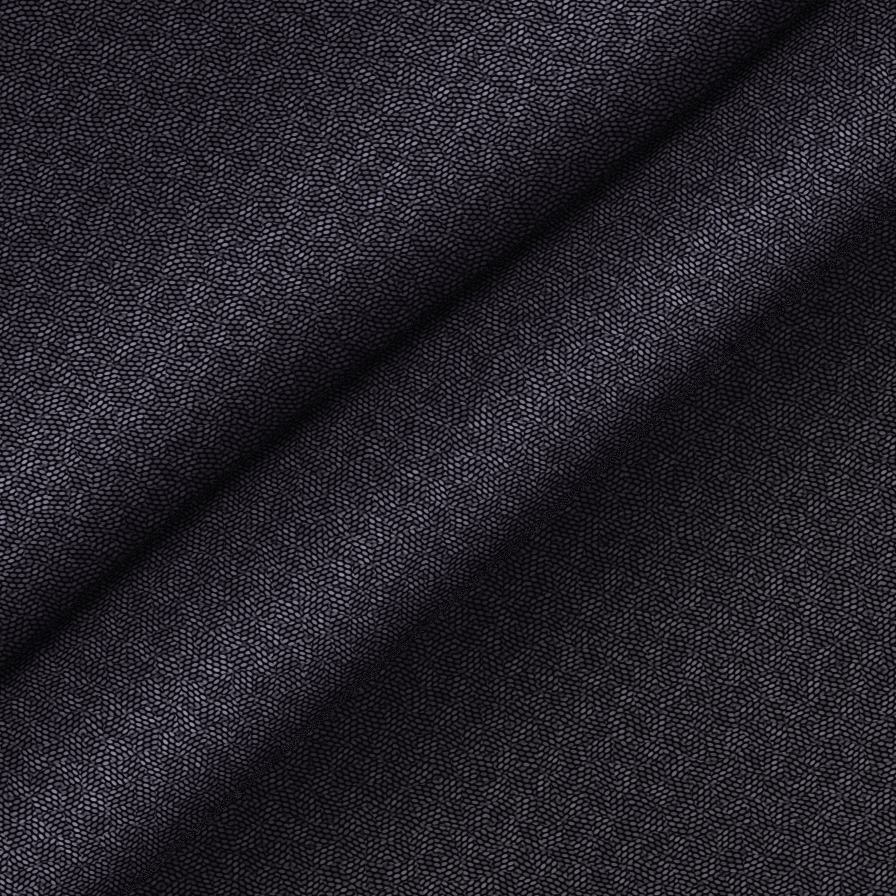
Write a Shadertoy shader that draws this texture.

```glsl
const vec3 GAP_COLOR = vec3(0.030, 0.022, 0.040);
const vec3 THREAD_COLOR = vec3(0.455, 0.450, 0.500);

float hash(vec2 p) {
    p = fract(p * vec2(0.1031, 0.1137));
    p += dot(p, p.yx + 33.33);
    return fract((p.x + p.y) * p.x * 7.31);
}

float bump(float x, float center, float width) {
    float d = (x - center) / width;
    return exp(-d * d);
}

mat2 rotation(float angle) {
    float c = cos(angle), s = sin(angle);
    return mat2(c, -s, s, c);
}

// Staggered lattice of patches with wavy borders
float motif(vec2 p, float period) {
    vec2 q = rotation(-0.20) * p * 6.2832 / period;
    q += 0.6 * sin(q.yx * 0.7 + vec2(0.0, 1.3));
    return sin(q.x + q.y * 0.6) * sin(q.y - q.x * 0.3);
}

// Staggered short threads with a zigzag twill step
float weave(vec2 p, float angle) {
    vec2 q = rotation(angle) * p;
    q.y += 0.0016 * sin(q.x * 105.0 + 1.5 * sin(q.y * 38.0));
    q *= vec2(112.0, 184.0);
    float row = floor(q.y);
    float zigzag = abs(mod(row, 10.0) - 5.0);
    q.x += zigzag * 0.40 + 0.15 * hash(vec2(row, 3.0));
    vec2 cell = vec2(floor(q.x), row);
    vec2 f = fract(q) - 0.5;
    float thread = 1.0 - smoothstep(0.22, 0.54, length(f * vec2(0.95, 1.10)));
    return thread * mix(0.74, 1.22, hash(cell));
}

// Two thread directions trade places between patches
float brocade(vec2 p, vec2 angles, float raised) {
    float face = smoothstep(-0.16, 0.16, raised);
    return mix(weave(p, angles.x), weave(p + 0.37, angles.y), face);
}

// Light across each part of the cloth
float upperLight(float d) {
    float rise = smoothstep(-0.02, 0.16, d);
    float farSide = 0.10 * smoothstep(0.45, 0.85, d);
    return 0.16 + 0.43 * rise + 0.27 * bump(d, 0.21, 0.12) - farSide;
}

float rollLight(float t) {
    float body = smoothstep(-0.05, 0.20, t) * (1.0 - smoothstep(0.82, 1.04, t));
    return 0.16 + 0.32 * body + 0.40 * bump(t, 0.40, 0.24);
}

float lowerLight(float d) {
    return 0.25 + 0.39 * smoothstep(0.0, 0.34, d);
}

void mainImage(out vec4 fragColor, in vec2 fragCoord) {
    vec2 uv = fragCoord / iResolution.xy;
    float pixel = 1.0 / iResolution.y;

    // Creases above and below the roll
    float upperCrease = 0.25 + 0.83 * uv.x + 0.010 * sin(uv.x * 6.2832);
    float lowerCrease = -0.12 + 0.89 * uv.x;
    float aboveUpper = uv.y - upperCrease;
    float aboveLower = uv.y - lowerCrease;
    float t = aboveLower / (upperCrease - lowerCrease);
    float onUpper = smoothstep(-pixel, 0.004 + pixel, aboveUpper);
    float onLower = 1.0 - smoothstep(-0.006, 0.006, aboveLower);

    // Cloth coordinates bend around the roll
    vec2 across = normalize(vec2(-0.65, 0.76));
    float curve = t - 0.5;
    vec2 rollCloth = uv + across * 0.14 * curve * curve * curve;
    vec2 cloth = mix(rollCloth, uv, max(onUpper, onLower));

    // Thread directions follow the lie of each part
    vec2 angles = mix(vec2(0.50, -0.55), vec2(-0.18, 0.42), onUpper);
    angles = mix(angles, vec2(-0.35, 0.55), onLower);

    float light = mix(rollLight(t), upperLight(aboveUpper), onUpper);
    light = mix(light, lowerLight(-aboveLower), onLower);
    light *= 1.0 + 0.04 * sin(uv.x * 7.0 + uv.y * 3.0);

    // Patches alter both thread direction and brightness
    float raised = motif(cloth, 0.058);
    float thread = brocade(cloth, angles, raised);
    thread *= 1.0 + 0.16 * raised;

    vec3 tint = mix(vec3(1.0), vec3(1.02, 1.02, 0.95), onLower);
    vec3 color = GAP_COLOR * (0.75 + 0.6 * light);
    color += THREAD_COLOR * tint * light * thread;

    // Narrow contact shadow inside the upper crease
    color *= 1.0 - 0.50 * bump(aboveUpper, -0.006, 0.014);
    fragColor = vec4(color, 1.0);
}
```
